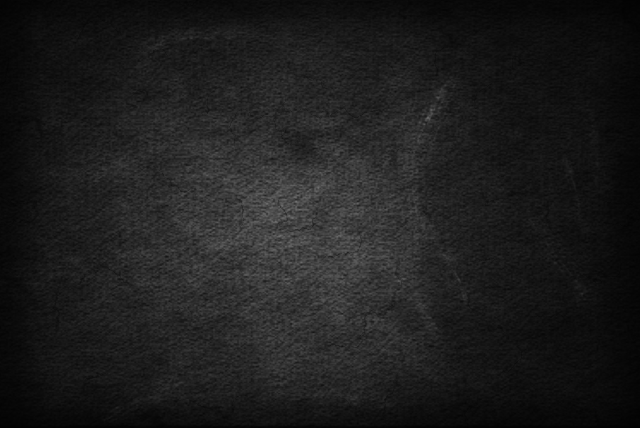
A Shadertoy shader for this texture:

```glsl
// Dark chalkboard plaster: soft off-centre glow, rough grain, cracks and chalk scrapes.

const vec2  GLOW_CENTER  = vec2(0.70, 0.47);
const vec2  GLOW_LEFT    = vec2(0.48, 0.41);   // radii left of the centre
const vec2  GLOW_RIGHT   = vec2(0.42, 0.41);   // radii right of the centre
const float GLOW_LEVEL   = 0.205;
const float BASE_LEVEL   = 0.048;
const float GRAIN_SCALE  = 210.0;
const float GRAIN_DEPTH  = 0.62;
const float SPECK_DEPTH  = 0.50;
const float MOTTLE_DEPTH = 0.50;
const float CRACK_DEPTH  = 0.30;
const float SCRAPE_GAIN  = 0.085;
const int   SCRAPES      = 12;

// Scrape end points, start.xy and end.xy, in canvas heights
const vec4 SCRAPE_ENDS[SCRAPES] = vec4[SCRAPES](
    vec4(1.04, 0.78, 1.00, 0.67), vec4(0.97, 0.65, 0.98, 0.50),
    vec4(0.98, 0.50, 1.07, 0.31), vec4(0.91, 0.37, 1.01, 0.23),
    vec4(0.20, 0.57, 0.41, 0.68), vec4(0.35, 0.90, 0.60, 0.92),
    vec4(0.65, 0.10, 0.88, 0.06), vec4(0.00, 0.33, 0.18, 0.37),
    vec4(0.27, 0.03, 0.42, 0.11), vec4(1.23, 0.51, 1.35, 0.31),
    vec4(1.32, 0.62, 1.37, 0.45), vec4(1.36, 0.83, 1.40, 0.56));
// Half width and strength of each scrape
const vec2 SCRAPE_STYLE[SCRAPES] = vec2[SCRAPES](
    vec2(0.026, 1.5), vec2(0.013, 0.8), vec2(0.018, 0.7), vec2(0.014, 0.9),
    vec2(0.032, 0.5), vec2(0.024, 0.5), vec2(0.018, 0.8), vec2(0.034, 0.4),
    vec2(0.028, 0.5), vec2(0.024, 0.4), vec2(0.010, 0.4), vec2(0.014, 0.3));

float hash(vec2 p) {
    return fract(sin(dot(p, vec2(127.1, 311.7))) * 43758.5453);
}

float noise(vec2 p) {
    vec2 i = floor(p), f = fract(p);
    f = f * f * (3.0 - 2.0 * f);
    return mix(mix(hash(i), hash(i + vec2(1, 0)), f.x),
               mix(hash(i + vec2(0, 1)), hash(i + vec2(1, 1)), f.x), f.y);
}

float fbm(vec2 p) {
    float sum = 0.0, amp = 0.5;
    for (int i = 0; i < 5; i++) {
        sum += amp * noise(p);
        p = mat2(1.6, 1.2, -1.2, 1.6) * p + 7.3;
        amp *= 0.5;
    }
    return sum;
}

// Rough surface height, slightly stretched sideways
float relief(vec2 p) {
    vec2 q = p * GRAIN_SCALE * vec2(0.65, 1.0);
    return 0.65 * noise(q) + 0.35 * noise(q * 0.45 + 31.0);
}

// Thin broken lines along the mid level of a jagged noise field
float cracks(vec2 p) {
    vec2 jag = vec2(fbm(p * 30.0), fbm(p * 30.0 + 50.0)) * 0.06;
    float ridge = abs(noise((p + jag) * vec2(11.0, 15.0) + 3.0) - 0.5);
    return smoothstep(0.035, 0.0, ridge) * smoothstep(0.40, 0.70, noise(p * 14.0 + 90.0));
}

// Fibrous chalk band between two points, fading at its rim and ends
float scrape(vec2 p, vec4 ends, float halfWidth) {
    vec2 axis = ends.zw - ends.xy;
    float len = length(axis);
    vec2 dir = axis / len, d = p - ends.xy;
    float along = dot(d, dir);
    float across = dot(d, vec2(-dir.y, dir.x)) + 0.025 * (noise(p * 9.0) - 0.5);
    float beyond = max(max(-along, along - len), 0.0);
    float body = exp(-(across * across + 0.4 * beyond * beyond) / (halfWidth * halfWidth));
    float fibres = noise(vec2(along * 22.0, across * 170.0) + ends.xy * 40.0);
    return body * (0.3 + 0.7 * smoothstep(0.35, 0.9, fibres));
}

void mainImage(out vec4 fragColor, in vec2 fragCoord) {
    vec2 p = fragCoord / iResolution.y;
    float aspect = iResolution.x / iResolution.y;

    // Lopsided glow, dimmer beyond the long vertical scrape
    vec2 fromGlow = p - GLOW_CENTER;
    vec2 r = fromGlow / mix(GLOW_LEFT, GLOW_RIGHT, smoothstep(-0.1, 0.1, fromGlow.x));
    float glow = exp(-dot(r, r));
    float seam = 0.97 + 0.12 * max(0.5 - p.y, 0.0);
    glow *= 1.0 - 0.22 * smoothstep(seam - 0.02, seam + 0.05, p.x);
    float light = BASE_LEVEL + GLOW_LEVEL * glow;

    // Cloudy wear, mottling, wiped streaks and a dark stain above the centre
    float clouds = fbm(p * 6.0 + 4.0) - 0.48;
    float mottle = fbm(p * vec2(24.0, 32.0) + 17.0) - 0.48;
    float wiped = fbm(vec2(p.x * 4.0, p.y * 26.0 - p.x * 2.0)) - 0.48;
    light *= 1.0 + 0.50 * clouds + MOTTLE_DEPTH * mottle + 0.25 * wiped;
    vec2 stain = (p - vec2(0.71, 0.655)) / vec2(0.04, 0.03);
    light *= 1.0 - 0.20 * exp(-dot(stain, stain));

    // Chalk scrapes, broken into dust by the surface
    float chalk = 0.0;
    for (int i = 0; i < SCRAPES; i++)
        chalk += SCRAPE_STYLE[i].y * scrape(p, SCRAPE_ENDS[i], SCRAPE_STYLE[i].x);
    light += SCRAPE_GAIN * chalk * (0.2 + 1.3 * noise(p * 150.0) * noise(p * 40.0 + 8.0) * 2.0);

    // Embossed grain lit from above, with cracks cut in
    float slope = relief(p) - relief(p + vec2(-0.002, 0.004));
    float speck = noise(p * vec2(250.0, 300.0)) - 0.5;
    light *= max(1.0 + GRAIN_DEPTH * slope + SPECK_DEPTH * speck, 0.2);
    light *= 1.0 - CRACK_DEPTH * cracks(p);

    // Border falloff
    vec2 inset = min(p, vec2(aspect, 1.0) - p);
    light *= mix(0.55, 1.0, smoothstep(0.0, 0.12, inset.x));
    light *= mix(0.55, 1.0, smoothstep(0.0, 0.10, inset.y));
    light *= mix(0.4, 1.0, smoothstep(0.002, 0.008, p.y));

    fragColor = vec4(vec3(clamp(light, 0.0, 1.0)), 1.0);
}
```
